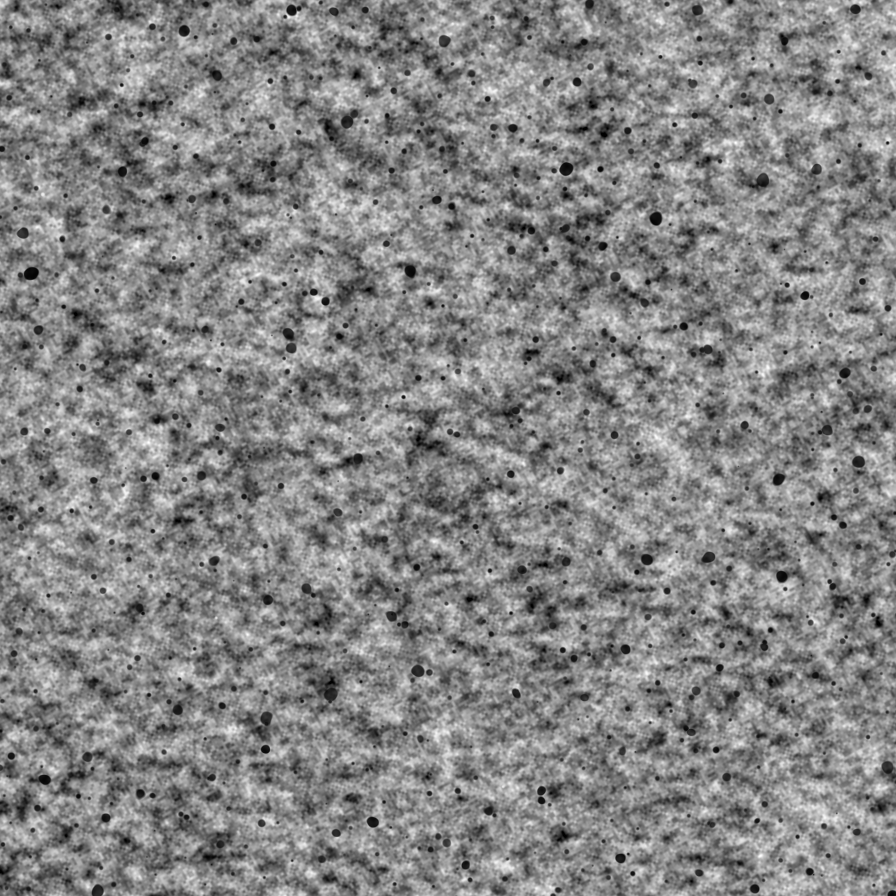
A Shadertoy shader for this texture:

```glsl
// Grainy grey speckle: tilted soft blotches, fine grain, round dark pits and rare bright specks.

const float BASE_GREY     = 0.535;
const float TILT          = 0.24;              // blotch direction, radians
const vec2  BLOTCH_CELLS  = vec2(42.0, 66.0);  // stretched along the tilt
const vec2  CLUMP_CELLS   = vec2(88.0, 122.0);
const float DRIFT_CELLS   = 11.0;
const float MOTTLE_CELLS  = 190.0;
const float GRAIN_CELLS   = 340.0;
const float BLOTCH_GAIN   = 0.30;
const float CLUMP_GAIN    = 0.32;
const float DRIFT_GAIN    = 0.09;
const float MOTTLE_GAIN   = 0.22;
const float GRAIN_GAIN    = 0.29;
const float SHADOW_DEPTH  = 2.2;               // deepens the dark blotches
const float PIT_GREY      = 0.06;
const float SPECK_GREY    = 0.95;
const float EDGE          = 0.0013;            // softness of dot rims
const float RIM_WOBBLE    = 0.0022;

vec3 hash3(vec2 cell, float seed) {
    vec3 q = fract(vec3(cell.xyx + seed * 17.3) * vec3(0.1031, 0.1030, 0.0973));
    q += dot(q, q.yxz + 33.33);
    return fract((q.xxy + q.yzz) * q.zyx);
}

mat2 rotation(float angle) {
    float c = cos(angle), s = sin(angle);
    return mat2(c, -s, s, c);
}

// Smooth value noise centred on zero
float noise(vec2 p, float seed) {
    vec2 cell = floor(p), f = fract(p);
    f = f * f * (3.0 - 2.0 * f);
    float low  = mix(hash3(cell, seed).x, hash3(cell + vec2(1, 0), seed).x, f.x);
    float high = mix(hash3(cell + vec2(0, 1), seed).x, hash3(cell + vec2(1, 1), seed).x, f.x);
    return mix(low, high, f.y) - 0.5;
}

// Coverage of jittered dots, one possible dot per grid cell
float dots(vec2 uv, float cells, float share, vec2 radii, float wobble, float seed) {
    vec2 home = floor(uv * cells);
    float cover = 0.0;
    for (int j = -1; j <= 1; j++)
    for (int i = -1; i <= 1; i++) {
        vec2 cell = home + vec2(i, j);
        vec3 place = hash3(cell, seed);
        vec3 kind = hash3(cell, seed + 5.0);
        float radius = mix(radii.x, radii.y, kind.y * kind.y);
        float d = length(uv - (cell + place.xy) / cells) - radius + wobble;
        float strength = step(kind.x, share) * mix(0.7, 1.0, place.z);
        cover = max(cover, strength * (1.0 - smoothstep(-EDGE, EDGE, d)));
    }
    return cover;
}

void mainImage(out vec4 fragColor, in vec2 fragCoord) {
    vec2 uv = fragCoord / iResolution.y;
    vec2 along = rotation(-TILT) * uv + 3.0;
    vec2 across = rotation(0.9) * uv + 5.0;

    // Blotches, with the darker side pulled further down
    float blotch = BLOTCH_GAIN * noise(along * BLOTCH_CELLS, 1.0)
                 + CLUMP_GAIN * noise(rotation(0.3) * along * CLUMP_CELLS, 2.0)
                 + DRIFT_GAIN * noise(across * DRIFT_CELLS, 3.0);
    float shadow = min(blotch, 0.0);
    float grey = BASE_GREY + blotch - SHADOW_DEPTH * shadow * shadow;

    // Fine grain
    float mottle = noise(across * MOTTLE_CELLS, 4.0);
    grey += MOTTLE_GAIN * mottle;
    grey += GRAIN_GAIN * noise(rotation(0.5) * uv * GRAIN_CELLS + 900.0, 6.0);

    // Dark pits in two sizes, then bright specks
    float wobble = RIM_WOBBLE * noise(along * CLUMP_CELLS, 7.0);
    float pits = max(dots(uv, 34.0, 0.55, vec2(0.0014, 0.0036), wobble, 11.0),
                     dots(uv, 18.0, 0.42, vec2(0.0036, 0.0068), 2.0 * wobble, 23.0));
    grey = mix(grey, PIT_GREY + 0.1 * mottle, pits);
    grey = mix(grey, SPECK_GREY, dots(uv, 9.0, 0.16, vec2(0.0012, 0.0024), 0.0, 37.0));

    fragColor = vec4(vec3(clamp(grey, 0.0, 1.0)), 1.0);
}
```
